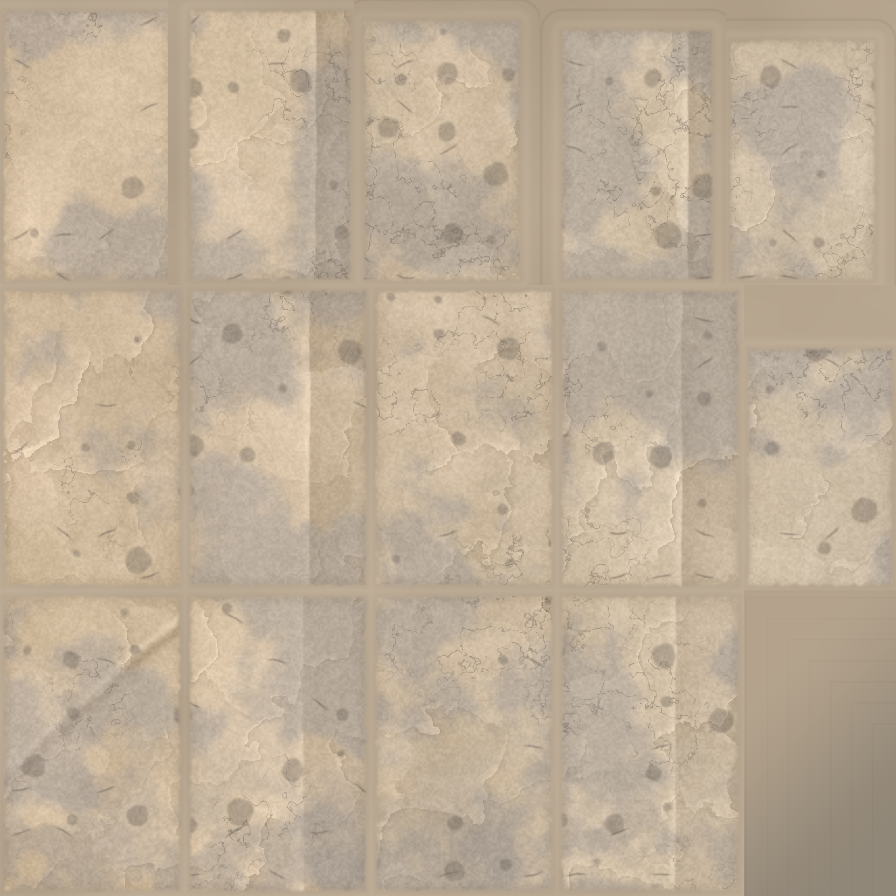
This texture is drawn by a WebGL 2 fragment shader. Its source:

```glsl
#version 300 es
precision highp float;
// Atlas of worn parchment panels, five across and three down, with one empty slot.
#define PITCH vec2(0.2077, 0.341)
#define PANEL vec2(0.195, 0.327)
#define MARGIN vec2(0.005, 0.0065)
#define EDGE 0.003
#define FACETS 11.0
#define SPOT_GRID 17.0
#define GRAIN 0.085
#define PAPER vec3(0.785, 0.713, 0.610)
#define LIGHT vec3(0.850, 0.775, 0.680)
#define GUTTER vec3(0.705, 0.637, 0.550)
#define STAIN vec3(0.620, 0.585, 0.550)
#define INK vec3(0.400, 0.365, 0.330)
uniform vec2 u_resolution;
out vec4 outColor;

float hash(vec2 p) {
  vec3 q = fract(vec3(p.xyx) * 0.1031);
  q += dot(q, q.yzx + 33.33);
  return fract((q.x + q.y) * q.z);
}
vec2 hash2(vec2 p) { return vec2(hash(p), hash(p + 57.3)); }

float noise(vec2 p) {
  vec2 i = floor(p), f = fract(p);
  f = f * f * (3.0 - 2.0 * f);
  return mix(mix(hash(i), hash(i + vec2(1, 0)), f.x),
             mix(hash(i + vec2(0, 1)), hash(i + 1.0), f.x), f.y);
}
float fbm(vec2 p) {
  float sum = 0.0, amp = 0.5;
  for (int i = 0; i < 5; i++) {
    sum += amp * noise(p);
    p = mat2(1.6, 1.2, -1.2, 1.6) * p + 7.1;
    amp *= 0.5;
  }
  return sum;
}
float boxDistance(vec2 p, vec2 lo, vec2 hi) {
  vec2 d = abs(p - 0.5 * (lo + hi)) - 0.5 * (hi - lo);
  return length(max(d, 0.0)) + min(max(d.x, d.y), 0.0);
}
float band(float d, float width) { return exp(-d * d / (width * width)); }

// Crumpled facets: x is the tilt of a facet, y the lit or shaded ridge.
vec2 crumple(vec2 p) {
  vec2 cell = floor(p), nearest = vec2(0), second = vec2(0), id = cell;
  float d1 = 9.0, d2 = 9.0;
  for (int k = 0; k < 9; k++) {
    vec2 c = cell + vec2(k % 3 - 1, k / 3 - 1);
    vec2 v = c + hash2(c) - p;
    float d = length(v);
    if (d < d1) { d2 = d1; second = nearest; d1 = d; nearest = v; id = c; }
    else if (d < d2) { d2 = d; second = v; }
  }
  vec2 across = normalize(second - nearest + 1e-4);
  float ridge = band(d2 - d1, 0.10) * dot(across, vec2(0.75, -0.65));
  return vec2(dot(nearest, hash2(id + 9.0) - 0.5) + 0.5 * (hash(id) - 0.5), ridge);
}
// Round blots, one at most in each grid cell.
float spots(vec2 p) {
  vec2 g = p * SPOT_GRID, id = floor(g);
  vec2 v = fract(g) - 0.3 - 0.4 * hash2(id);
  float radius = mix(0.07, 0.26, pow(hash(id + 3.7), 2.0)) + 0.05 * (noise(p * 110.0) - 0.5);
  return step(0.66, hash(id + 21.0)) * (1.0 - smoothstep(radius - 0.04, radius + 0.04, length(v)));
}
// Short pen-like scratches.
float scratches(vec2 p) {
  vec2 g = p * 21.0, id = floor(g), v = fract(g) - 0.5;
  float a = 1.4 * (hash(id + 5.0) - 0.5);
  v = mat2(cos(a), -sin(a), sin(a), cos(a)) * v;
  v.y += 0.05 * (noise(g * 4.0) - 0.5);
  return step(0.82, hash(id + 41.0)) * band(v.y, 0.028) * (1.0 - smoothstep(0.1, 0.3, abs(v.x)));
}
vec3 paper(vec2 p, float col, float row) {
  float cloud = fbm(p * 6.0 + 3.0), mottled = fbm(p * 32.0);
  vec2 warp = vec2(fbm(p * 18.0), fbm(p * 18.0 + 40.0)) - 0.5;
  vec2 fold = crumple(p * vec2(1.0, 0.75) * FACETS + warp * 1.1);
  vec3 c = mix(PAPER, LIGHT, clamp(0.35 + 1.5 * (cloud - 0.5) + 0.8 * (mottled - 0.5), 0.0, 1.0));
  c += vec3(0.015, 0.0, -0.015) * (1.0 - 1.6 * p.x);
  c += 0.09 * fold.x + 0.055 * fold.y * smoothstep(0.3, 0.6, noise(p * 14.0));
  // Vertical fold in every second column, bright on its left and shaded on its right.
  if (mod(col, 2.0) > 0.5) {
    float x = p.x - (0.138 + col * PITCH.x - 0.007 * (1.0 - row) + 0.004 * warp.x);
    float right = smoothstep(-0.0015, 0.0015, x);
    c += 0.035 * band(x + 0.003, 0.005) + 0.02 * (1.0 - right);
    c -= right * (0.025 + (0.025 + 0.035 * row) * exp(-max(x, 0.0) / 0.025));
  }
  // Long diagonal crease across the lower left panel.
  float diagonal = p.y - 0.135 - 0.85 * p.x + 0.02 * warp.y;
  float creased = step(col + row, 0.5);
  c += creased * (0.06 * band(diagonal - 0.006, 0.006) - 0.09 * band(diagonal + 0.008, 0.008));
  // Cool stains, soot low down, blots, cracks and scratches.
  float damp = smoothstep(0.47, 0.60, fbm(p * 8.0 + 17.0) + 0.06 * mod(col, 2.0) - 0.02);
  c = mix(c, STAIN + vec3(0.0, 0.01, 0.03), 0.48 * damp);
  float soot = (1.0 - smoothstep(0.02, 0.24, p.y)) * smoothstep(0.3, 0.65, mottled);
  c = mix(c, STAIN, 0.5 * soot);
  c = mix(c, INK, 0.33 * spots(p + 0.004 * warp));
  float crack = band(fbm(p * 42.0 + 8.0) - 0.48, 0.012) * smoothstep(0.46, 0.66, fbm(p * 9.0 + 60.0));
  c = mix(c, INK, 0.38 * crack + 0.40 * scratches(p));
  float grain = 0.6 * noise(p * 430.0) + 0.4 * noise(p * 210.0) - 0.5;
  return c + GRAIN * grain;
}
void main() {
  vec2 p = gl_FragCoord.xy / u_resolution;
  float row = clamp(floor(p.y / PITCH.y), 0.0, 2.0), top = step(1.5, row);
  float col = clamp(floor((p.x + 0.02 * top) / PITCH.x), 0.0, 4.0), last = step(3.5, col);
  // Panel bounds: the top row and the last column are cut smaller.
  vec2 lo = MARGIN + vec2(col, row) * PITCH, hi = lo + PANEL;
  hi.x -= 0.036 * last * (1.0 - top);
  hi.y -= 0.065 * last * (1.0 - top);
  lo.x -= top * (0.013 * step(1.5, col) * (1.0 - mod(col, 2.0)) + 0.007 * last);
  if (top > 0.5) hi = vec2(lo.x + 0.184 - 0.006 * col, 0.987 - 0.011 * max(col - 1.0, 0.0));
  float d = boxDistance(p, lo, hi);
  // Blurred gutter with faint nested frames.
  vec3 color = GUTTER + 0.07 * (fbm(p * 5.0) - 0.5) + 0.025 * band(d - 0.008, 0.005);
  color -= 0.035 * top * step(1.5, col) * band(d - 0.024, 0.0015);
  if (last > 0.5 && row < 0.5) {
    float inset = min(p.x - 0.832, 0.334 - p.y);
    float steps = inset / 0.0235;
    color = mix(GUTTER, vec3(0.57, 0.53, 0.47), smoothstep(0.0, 0.32, p.x - p.y - 0.60));
    color -= 0.018 * (1.0 - smoothstep(0.0, 0.12, fract(steps))) * step(0.0, inset) * step(steps, 7.0);
  } else {
    float ragged = d + 0.003 * (noise(p * 150.0) - 0.5);
    vec3 sheet = paper(p, col, row) - 0.035 * band(d, 0.008);
    color = mix(color, sheet, 1.0 - smoothstep(-EDGE, EDGE, ragged));
  }
  outColor = vec4(clamp(color, 0.0, 1.0), 1.0);
}
```
